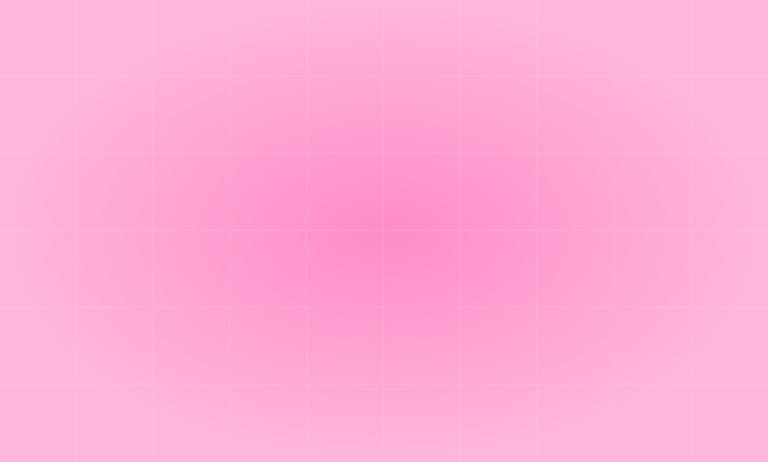
Write a Shadertoy shader that draws this background.

```glsl
const vec3 CORE_PINK = vec3(1.0, 0.549, 0.780);
const vec3 RIM_PINK = vec3(1.0, 0.713, 0.863);
const vec3 LINE_COLOR = vec3(1.0);
const vec2 GLOW_CENTER = vec2(0.5);
const float GLOW_RADIUS = 0.495;    // fraction of each canvas side
const vec2 GRID_CELLS = vec2(10.0, 6.0);
const float LINE_WIDTH = 0.0016;    // fraction of canvas width
const float LINE_OPACITY = 0.12;

// Share of a pixel covered by a line at signed distance d
vec2 lineCoverage(vec2 d, float halfWidth, float pixel) {
    vec2 upper = min(d + 0.5 * pixel, vec2(halfWidth));
    vec2 lower = max(d - 0.5 * pixel, vec2(-halfWidth));
    return max(upper - lower, 0.0) / pixel;
}

// Inner grid lines, without the canvas border
float gridMask(vec2 uv) {
    vec2 cell = uv * GRID_CELLS;
    vec2 index = round(cell);
    vec2 canvas = vec2(1.0, iResolution.y / iResolution.x);
    vec2 d = (cell - index) / GRID_CELLS * canvas;
    // Each line sits just left of and above its cell boundary
    d += vec2(0.5, -0.5) * LINE_WIDTH;
    vec2 inner = step(0.5, index) * step(index, GRID_CELLS - 0.5);
    vec2 lines = lineCoverage(d, 0.5 * LINE_WIDTH, 1.0 / iResolution.x) * inner;
    return max(lines.x, lines.y);
}

void mainImage(out vec4 fragColor, in vec2 fragCoord) {
    vec2 uv = fragCoord / iResolution.xy;

    // Elliptical glow
    float t = clamp(length(uv - GLOW_CENTER) / GLOW_RADIUS, 0.0, 1.0);
    vec3 color = mix(CORE_PINK, RIM_PINK, t);

    // Faint grid
    color = mix(color, LINE_COLOR, LINE_OPACITY * gridMask(uv));

    fragColor = vec4(color, 1.0);
}
```
